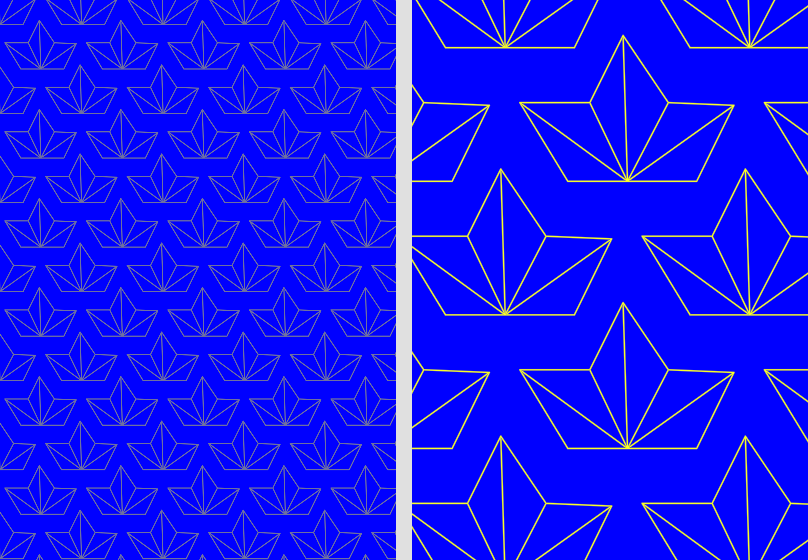
Left, the full canvas; right, a detail of the centre.
A Shadertoy shader for this pattern:

```glsl
// Staggered rows of thin yellow faceted paper boats on a flat blue ground.

// Lengths are in column pitches; SPAN is the canvas size in that unit.
const vec2  SPAN       = vec2(4.857, 6.857);
const float ROW_PITCH  = 0.5452;
const float BASE_Y     = 0.015;
const float LINE_WIDTH = 0.0062;
const float SOFTNESS   = 1.15;   // edge filter, in pixels
const vec3  GROUND     = vec3(0.0, 0.0, 1.0);
const vec3  LINE       = vec3(0.98, 1.0, 0.15);

// Boat outline around the hub at (0, 0), from the keel clockwise.
const int CORNERS = 7;
const vec2 OUTLINE[CORNERS] = vec2[CORNERS](
    vec2(-0.244, 0.0),     // keel left
    vec2(-0.440, 0.321),   // tip left
    vec2(-0.154, 0.321),   // notch left
    vec2(-0.018, 0.595),   // peak
    vec2( 0.167, 0.321),   // notch right
    vec2( 0.435, 0.310),   // tip right
    vec2( 0.283, 0.0));    // keel right

float segmentDistance(vec2 p, vec2 a, vec2 b) {
    vec2 ab = b - a;
    float t = clamp(dot(p - a, ab) / dot(ab, ab), 0.0, 1.0);
    return length(p - a - ab * t);
}

// Distance to the outline and to the folds that fan out from the hub.
float boatDistance(vec2 p) {
    float d = 1e3;
    for (int i = 0; i < CORNERS; i++) {
        vec2 corner = OUTLINE[i];
        d = min(d, segmentDistance(p, corner, OUTLINE[(i + 1) % CORNERS]));
        d = min(d, segmentDistance(p, vec2(0.0), corner));
    }
    return d;
}

// Each boat is taller than a row, so the row below is tested as well.
float patternDistance(vec2 p) {
    float row = floor((p.y - BASE_Y) / ROW_PITCH);
    float d = 1e3;
    for (int i = -1; i <= 1; i++) {
        float r = row + float(i);
        float x = p.x - 0.5 * mod(r, 2.0);
        vec2 local = vec2(fract(x + 0.5) - 0.5, p.y - BASE_Y - r * ROW_PITCH);
        d = min(d, boatDistance(local));
    }
    return d;
}

// Box-filtered coverage, which keeps hairlines thinner than a pixel faint.
float lineCoverage(float d, float filterWidth) {
    float inner = clamp((d - 0.5 * LINE_WIDTH) / filterWidth + 0.5, 0.0, 1.0);
    float outer = clamp((d + 0.5 * LINE_WIDTH) / filterWidth + 0.5, 0.0, 1.0);
    return outer - inner;
}

void mainImage(out vec4 fragColor, in vec2 fragCoord) {
    vec2 p = fragCoord / iResolution.xy * SPAN;
    float filterWidth = SOFTNESS * SPAN.y / iResolution.y;
    float ink = lineCoverage(patternDistance(p), filterWidth);
    fragColor = vec4(mix(GROUND, LINE, ink), 1.0);
}
```
